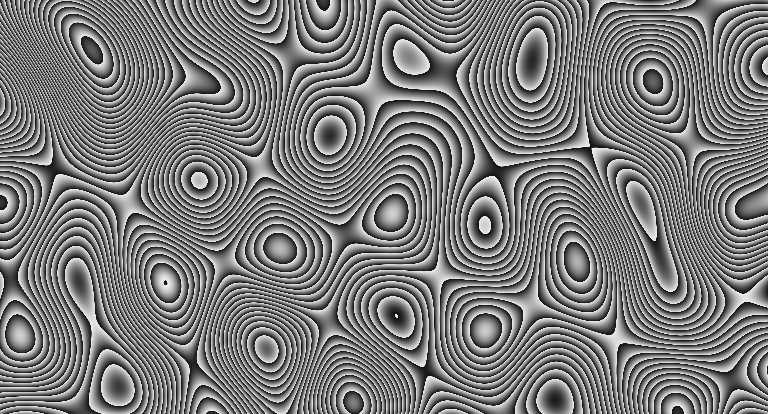
Give the GLSL for this pattern, as a WebGL 2 fragment shader.

```glsl
#version 300 es
precision highp float;
// Dense grey contour bands with sawtooth shading, ringing the hills and hollows of a random terrain.

uniform vec2 u_resolution;
out vec4 fragColor;

vec3 hash3(vec2 cell) {
    vec3 seeds = vec3(dot(cell, vec2(127.1, 311.7)),
                      dot(cell, vec2(269.5, 183.3)),
                      dot(cell, vec2(419.2, 371.9)));
    return fract(sin(seeds) * 43758.545);
}

// Cellular noise: one smooth bump per cell, mostly alternating between hill and hollow
float terrainHeight(vec2 p) {
    vec2 home = floor(p);
    float height = 0.0;
    for (int y = -2; y <= 2; y++) {
        for (int x = -2; x <= 2; x++) {
            vec2 cell = home + vec2(x, y);
            vec3 random = hash3(cell);
            vec2 offset = p - cell - 0.5 - 0.64 * (random.xy - 0.5);
            float side = mod(cell.x + cell.y, 2.0) < 0.5 ? 1.0 : -1.0;
            if (random.z < 0.14) side = -side;
            float size = 9.5 + 4.0 * fract(random.z * 7.0);
            height += side * size * exp(-2.5 * dot(offset, offset));
        }
    }
    return height;
}

// Rising ramp per band, with its sudden drop softened over the given width
float sawtooth(float x, float softness) {
    float ramp = fract(x);
    return ramp - smoothstep(1.0 - softness, 1.0, ramp);
}

void main() {
    vec2 p = gl_FragCoord.xy / u_resolution.y;
    // Upright, left-leaning cells on a turned grid
    p = vec2(p.x + 0.15 * p.y, p.y) * vec2(4.3, 3.6);
    p = mat2(0.9, 0.436, -0.436, 0.9) * p + vec2(5.3, 8.7);

    float height = terrainHeight(p);
    float softness = clamp(0.25 * fwidth(height), 0.001, 0.5);
    float band = sawtooth(height, softness);

    fragColor = vec4(vec3(mix(0.07, 0.94, band)), 1.0);
}
```
